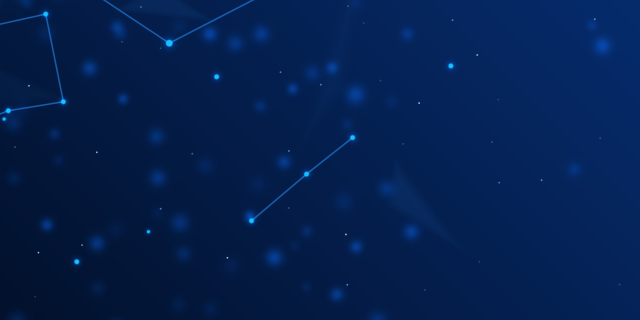
A WebGL 2 fragment shader for this background:

```glsl
#version 300 es
precision highp float;
// Deep blue network backdrop: a diagonal navy gradient with faint glassy facets,
// hashed grids of blurred glows and tiny sparks, and a few cyan nodes joined
// by thin lines. Lengths are in canvas heights, so x spans 0 to 2.
uniform vec2 u_resolution;
out vec4 fragColor;

vec3 hash3(vec2 cell) {
  vec3 q = fract(vec3(cell.xyx) * vec3(0.1031, 0.1030, 0.0973));
  q += dot(q, q.yxz + 33.33);
  return fract((q.xxy + q.yzz) * q.zyx);
}

float disc(vec2 p, vec2 center, float radius, float soft) {
  return 1.0 - smoothstep(radius - soft, radius + soft, length(p - center));
}

float segmentDistance(vec2 p, vec2 a, vec2 b) {
  vec2 ab = b - a;
  return length(p - a - ab * clamp(dot(p - a, ab) / dot(ab, ab), 0.0, 1.0));
}

// Signed distance to the line a-b, positive on its left
float side(vec2 p, vec2 a, vec2 b) {
  vec2 d = normalize(b - a);
  return d.x * (p.y - a.y) - d.y * (p.x - a.x);
}

// Soft triangle with counterclockwise corners
float facet(vec2 p, vec2 a, vec2 b, vec2 c, float soft) {
  float inside = min(side(p, a, b), min(side(p, b, c), side(p, c, a)));
  return smoothstep(-soft, soft, inside);
}

// Out-of-focus glows, dense on the left and rare on the right
float blurredGlows(vec2 p) {
  const float size = 0.125;
  float sum = 0.0;
  for (int j = -1; j <= 1; j++) {
    for (int i = -1; i <= 1; i++) {
      vec2 cell = floor(p / size) + vec2(i, j);
      vec3 h = hash3(cell + 17.0);
      vec3 k = hash3(cell + 71.0);
      vec2 center = (cell + h.xy) * size;
      float present = step(h.z, 0.62 * (1.0 - smoothstep(0.9, 1.6, center.x)) + 0.02);
      float spread = mix(0.010, 0.020, k.x);
      vec2 d = (p - center) / spread;
      sum += present * mix(0.2, 1.0, k.y * k.y) * exp(-0.5 * dot(d, d));
    }
  }
  return sum;
}

// Pinpoint sparks, at most one in each cell
float sparks(vec2 p, float pixel) {
  const float size = 0.16;
  vec2 cell = floor(p / size);
  vec3 h = hash3(cell + 139.0);
  vec2 center = (cell + 0.1 + 0.8 * h.xy) * size;
  float strength = hash3(cell + 53.0).x;
  return step(h.z, 0.42) * mix(0.2, 0.9, strength * strength)
    * disc(p, center, 0.0026, 0.7 * pixel);
}

// Thin line between two nodes
void link(inout vec3 color, vec2 p, vec2 a, vec2 b, float pixel) {
  float line = 1.0 - smoothstep(0.0, 0.0016 + pixel, segmentDistance(p, a, b));
  color = mix(color, vec3(0.12, 0.46, 0.82), 0.75 * line);
}

// Bright dot with a small halo
void node(inout vec3 color, vec2 p, vec2 center, float radius, float pixel) {
  float d = length(p - center) / radius;
  color += vec3(0.0, 0.12, 0.28) * exp(-0.3 * d * d);
  color = mix(color, vec3(0.08, 0.76, 1.0), disc(p, center, radius, pixel));
}

void main() {
  float pixel = 1.0 / u_resolution.y;
  vec2 p = gl_FragCoord.xy * pixel;

  // Gradient from the dark lower left to the brighter upper right
  vec3 color = mix(vec3(0.008, 0.065, 0.17), vec3(0.022, 0.17, 0.425), (p.x + p.y) / 3.0);

  // Translucent facets
  float glass = 0.5 * facet(p, vec2(0.97, 0.6), vec2(1.06, 0.72), vec2(1.12, 1.1), 0.03)
    + facet(p, vec2(1.22, 0.36), vec2(1.41, 0.25), vec2(1.24, 0.48), 0.02)
    + facet(p, vec2(0.37, 0.97), vec2(0.65, 0.94), vec2(0.5, 1.04), 0.012)
    + 0.6 * facet(p, vec2(-0.05, 0.68), vec2(0.19, 0.69), vec2(-0.02, 0.79), 0.015);
  color += vec3(0.015, 0.04, 0.06) * glass;

  // Scattered light
  color += vec3(0.01, 0.15, 0.34) * blurredGlows(p);
  color = mix(color, vec3(0.65, 0.85, 1.0), sparks(p, pixel));

  // Left chain, upper corner and central diagonal
  vec2 top = vec2(0.143, 0.956), elbow = vec2(0.198, 0.682), rim = vec2(0.026, 0.654);
  vec2 corner = vec2(0.529, 0.865);
  vec2 low = vec2(0.786, 0.31), mid = vec2(0.958, 0.456), high = vec2(1.102, 0.57);
  link(color, p, vec2(-0.02, 0.92), top, pixel);
  link(color, p, top, elbow, pixel);
  link(color, p, elbow, rim, pixel);
  link(color, p, rim, vec2(-0.02, 0.636), pixel);
  link(color, p, vec2(0.31, 1.01), corner, pixel);
  link(color, p, corner, vec2(0.81, 1.01), pixel);
  link(color, p, low, mid, pixel);
  link(color, p, mid, high, pixel);

  // Joined nodes, then lone ones
  vec2 nodes[11] = vec2[11](top, elbow, rim, low, mid, high, vec2(0.677, 0.76),
    vec2(1.409, 0.794), vec2(0.24, 0.182), vec2(0.013, 0.628), vec2(0.464, 0.276));
  for (int i = 0; i < 11; i++) node(color, p, nodes[i], i < 9 ? 0.0075 : 0.005, pixel);
  node(color, p, corner, 0.0105, pixel);

  fragColor = vec4(color, 1.0);
}
```
